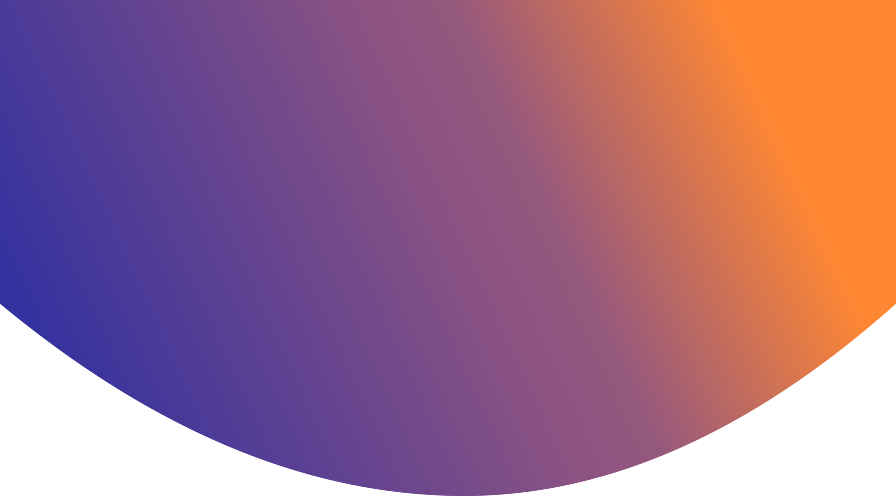
Give the GLSL for this background, as a Shadertoy shader.

```glsl
// A bowl-shaped panel on white, filled with a slanted blue-mauve-orange gradient.
// The rim is two half parabolas meeting at the lowest point; the fill is a
// piecewise linear ramp along one tilted axis.

// Position of x between two stops, held within 0..1
float ramp(float from, float to, float x) {
    return clamp((x - from) / (to - from), 0.0, 1.0);
}

vec3 slantedGradient(vec2 p) {
    float along = p.x + 0.46 * p.y;
    vec3 indigo = vec3(0.19, 0.19, 0.63);
    vec3 mauve = vec3(0.55, 0.325, 0.51);
    vec3 plum = vec3(0.585, 0.345, 0.49);
    vec3 orange = vec3(1.0, 0.53, 0.20);

    vec3 color = mix(indigo, mauve, ramp(0.099, 0.659, along));
    color = mix(color, plum, ramp(0.659, 0.760, along));
    return mix(color, orange, ramp(0.760, 1.056, along));
}

// Approximate signed distance to the rim, positive inside the panel
float bowlDistance(vec2 p) {
    float lowest = 0.518;
    float halfWidth = p.x < lowest ? lowest : 1.0 - lowest;
    float u = (p.x - lowest) / halfWidth;
    float rim = 0.215 * u * u;
    float slope = 0.43 * u / halfWidth;
    return (p.y - rim) / sqrt(1.0 + slope * slope);
}

void mainImage(out vec4 fragColor, in vec2 fragCoord) {
    // Width spans 0..1; height keeps the panel's proportions
    vec2 p = fragCoord / iResolution.xy * vec2(1.0, 284.0 / 512.0);

    // Blend the panel over white with a one-pixel soft edge
    float softness = 0.5 / iResolution.x;
    float inside = smoothstep(-softness, softness, bowlDistance(p));
    fragColor = vec4(mix(vec3(1.0), slantedGradient(p), inside), 1.0);
}
```
